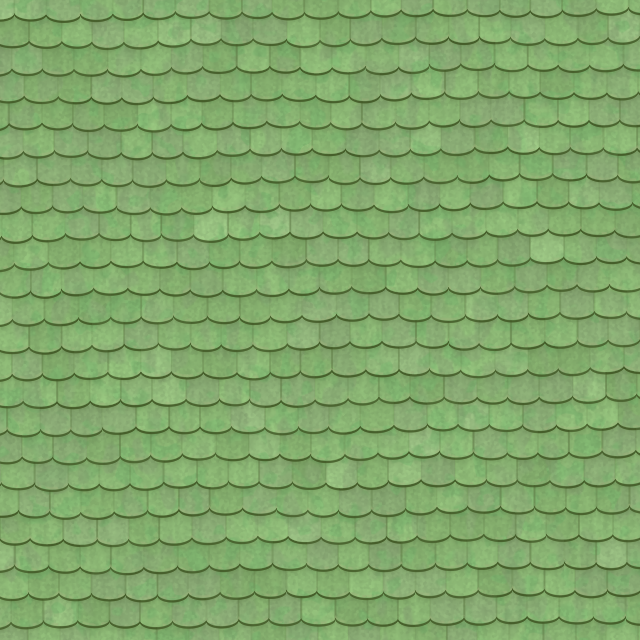
A Shadertoy shader for this texture:

```glsl
// Rows of overlapping green scalloped roof tiles, seen almost straight on.
// Each row hides the top of the row below; rounded lower edges cast thin shadows,
// while hashes and cellular noise vary tint, fit and weathering per tile.

const vec2 TILES = vec2(19.85, 23.15);   // repeats across and down
const float ARC_DEPTH = 0.27;            // scallop height in row units

const vec3 LIGHT_GREEN = vec3(0.55, 0.72, 0.46);
const vec3 MID_GREEN   = vec3(0.51, 0.67, 0.42);
const vec3 GREY_GREEN  = vec3(0.54, 0.66, 0.46);
const vec3 FRESH_GREEN = vec3(0.46, 0.69, 0.42);
const vec3 PALE_GREEN  = vec3(0.61, 0.76, 0.52);
const vec3 JOINT_GREEN = vec3(0.38, 0.49, 0.28);
const vec3 SHADOW      = vec3(0.25, 0.34, 0.14);

float hash(vec2 p) {
    vec3 q = fract(vec3(p.xyx) * 0.1031);
    q += dot(q, q.yzx + 33.33);
    return fract((q.x + q.y) * q.z);
}

// Smoothly blended random value of nearby scattered cell points
float cellTone(vec2 p) {
    vec2 cell = floor(p);
    float sum = 0.0, total = 0.0;
    for (int j = -1; j <= 1; j++)
    for (int i = -1; i <= 1; i++) {
        vec2 c = cell + vec2(i, j);
        vec2 d = c + vec2(hash(c), hash(c + 57.0)) - p;
        float weight = exp(-5.0 * dot(d, d));
        sum += weight * hash(c + 113.0);
        total += weight;
    }
    return sum / total;
}

// Position along a staggered row, in tile widths
float alongRow(float x, float row) {
    float stagger = 0.5 * mod(row, 2.0) - 0.05 * (row - 8.0);
    float misfit = 0.08 * (hash(vec2(row, 3.0)) - 0.5);
    return x * TILES.x - stagger - misfit - 0.05 + 0.04 * sin(x * 31.0 + row * 2.3);
}

// Height of a row's scalloped lower edge, measured downward
float lowerEdge(float x, float row) {
    float u = alongRow(x, row);
    float side = fract(u) * 2.0 - 1.0;
    float arc = 1.0 - sqrt(1.0 - 0.96 * side * side);
    float slip = 0.06 * hash(vec2(floor(u), row + 19.0));
    return row + 1.0 - ARC_DEPTH * arc - slip;
}

// Dark line just under an edge, followed by a faint soft shadow
float edgeShadow(float below, float soft) {
    float start = smoothstep(-soft, soft * 0.4, below);
    float core = 1.0 - smoothstep(0.045, 0.045 + soft * 1.5, below);
    float fade = exp(-max(below, 0.0) * 9.0);
    return start * max(0.92 * core, 0.34 * fade);
}

vec3 tileTint(vec2 id) {
    float pick = hash(id + 7.0);
    vec3 tint = mix(MID_GREEN, LIGHT_GREEN, smoothstep(0.1, 0.65, pick));
    tint = mix(tint, GREY_GREEN, 0.7 * step(0.72, hash(id + 31.0)));
    tint = mix(tint, PALE_GREEN, 0.55 * step(0.92, hash(id + 71.0)));
    return tint * (0.98 + 0.05 * hash(id + 91.0));
}

// Blotches, vertical streaks and fine mineral grain
vec3 weather(vec3 color, vec2 uv, vec2 id, float u) {
    float blotch = cellTone(uv * 62.0 + 5.0);
    float patchTone = cellTone(uv * vec2(48.0, 30.0) + 140.0);
    float grain = cellTone(uv * 260.0) - 0.5;
    color = mix(color, FRESH_GREEN, 0.55 * smoothstep(0.55, 0.85, blotch));
    color = mix(color, GREY_GREEN * 0.98, 0.6 * smoothstep(0.55, 0.85, patchTone));
    float streak = sin(u * 12.0 + hash(id) * 6.28) + 0.6 * sin(u * 29.0 + id.y);
    return color * (1.0 + 0.012 * streak + 0.09 * grain);
}

void mainImage(out vec4 fragColor, in vec2 fragCoord) {
    vec2 uv = fragCoord / iResolution.xy;

    // Rows count downward and climb slightly toward the right
    float v = (1.0 - uv.y + 0.009 * uv.x) * TILES.y + 0.25;
    v += 0.04 * sin(uv.x * 17.0 + uv.y * 9.0);
    float soft = max(0.04, TILES.y / iResolution.y);

    // Choose the visible row on either side of the scalloped edge
    float row = floor(v);
    float belowThis = v - lowerEdge(uv.x, row);
    float belowPrevious = v - lowerEdge(uv.x, row - 1.0);
    float visibleRow = row + step(0.0, belowThis);
    float below = belowThis > 0.0 ? belowThis : belowPrevious;

    // Tile surface
    float u = alongRow(uv.x, visibleRow);
    vec2 id = vec2(floor(u), visibleRow);
    vec3 color = weather(tileTint(id), uv, id, u);
    color *= 0.97 + 0.04 * smoothstep(0.0, 0.8, below);

    // Narrow joints of uneven strength between neighbours
    float toJoint = abs(fract(u + 0.5) - 0.5);
    float jointHash = hash(vec2(floor(u + 0.5), visibleRow + 43.0));
    float joint = 1.0 - smoothstep(0.01, 0.01 + soft, toJoint);
    color = mix(color, JOINT_GREEN, joint * (0.12 + 0.5 * jointHash * jointHash));

    // Pale worn rim above the edge, broken up by cellular noise
    float rim = smoothstep(-0.16, -0.06, belowThis) * (1.0 - smoothstep(-0.05, 0.0, belowThis));
    float worn = smoothstep(0.4, 0.8, cellTone(uv * 170.0 + 31.0));
    color = mix(color, vec3(0.64, 0.70, 0.49), 0.45 * rim * worn);

    // Cast shadows
    float shade = max(edgeShadow(belowThis, soft), edgeShadow(belowPrevious, soft));
    color = mix(color, SHADOW, shade * (0.86 + 0.14 * hash(id + 11.0)));
    fragColor = vec4(color, 1.0);
}
```
